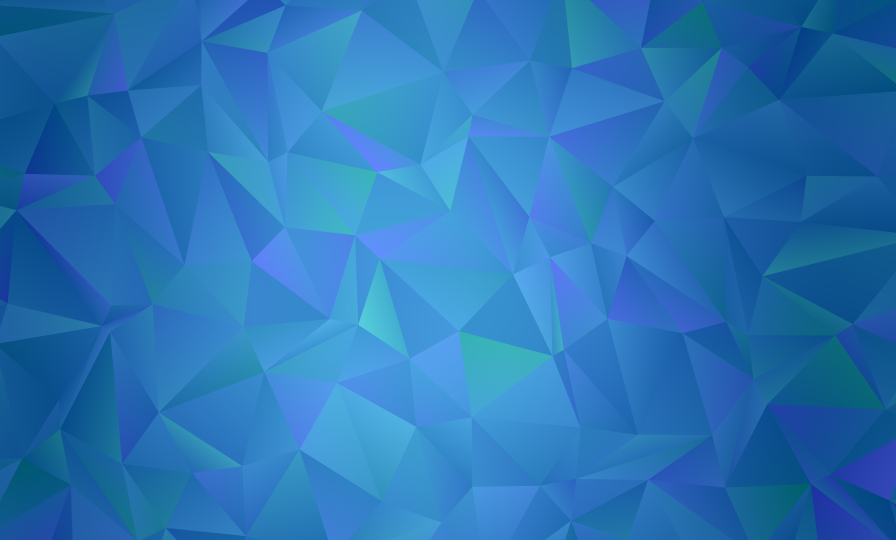
This background is drawn by a WebGL 2 fragment shader. Its source:

```glsl
#version 300 es
precision highp float;
// Low-poly backdrop: irregular blue triangles with soft gradients, lit along the centre.

uniform vec2 u_resolution;
out vec4 fragColor;

const float CELLS_PER_HEIGHT = 7.9;
const float JITTER = 0.92;
const float GRID_ANGLE = 0.5;

const vec3 EDGE_BLUE = vec3(0.06, 0.33, 0.57);
const vec3 MID_BLUE = vec3(0.165, 0.455, 0.745);
const vec3 CENTRE_BLUE = vec3(0.275, 0.64, 0.87);
const vec3 TEAL_SHIFT = vec3(-0.01, 0.10, -0.09);
const vec3 VIOLET_SHIFT = vec3(0.07, -0.09, 0.08);
const vec3 LIGHT_SHIFT = vec3(0.09, 0.10, 0.09);

float hash(vec2 p) {
    return fract(sin(dot(p, vec2(127.1, 311.7))) * 43758.5453);
}

float signedHash(vec2 p) {
    return 2.0 * hash(p) - 1.0;
}

float cross2(vec2 a, vec2 b) {
    return a.x * b.y - a.y * b.x;
}

float doubleArea(vec2 a, vec2 b, vec2 c) {
    return cross2(b - a, c - a);
}

// Each lattice vertex stays inside its own cell, so the mesh never folds.
vec2 meshVertex(vec2 cell) {
    vec2 offset = vec2(hash(cell + 3.7), hash(cell + 41.3)) - 0.5;
    return cell + 0.5 + JITTER * offset;
}

// Smooth light: bright tall oval in the middle, dark towards the sides.
vec3 backgroundLight(vec2 uv) {
    float reach = length((uv - vec2(0.46, 0.48)) * vec2(1.95, 0.85));
    vec3 inner = mix(CENTRE_BLUE, MID_BLUE, smoothstep(0.1, 0.6, reach));
    return mix(inner, EDGE_BLUE, smoothstep(0.42, 0.95, reach));
}

// Colour shift at one corner of a triangle; strong hues are rare.
vec3 cornerTint(vec2 id, float corner) {
    vec2 cornerId = id + vec2(17.3, 5.9) * (corner + 1.0);
    float hue = 0.7 * signedHash(id + 9.1) + 0.75 * signedHash(cornerId);
    float light = 0.3 * signedHash(id + 23.4) + 0.55 * signedHash(cornerId + 61.7);
    vec3 hueShift = hue > 0.0 ? TEAL_SHIFT : VIOLET_SHIFT;
    return hueShift * 0.75 * hue * hue + LIGHT_SHIFT * light;
}

float edgeDistance(vec2 p, vec2 a, vec2 b) {
    return cross2(b - a, p - a) / max(length(b - a), 1e-4);
}

// Tint in rgb, weighted by the smoothed coverage in alpha.
vec4 triangleLayer(vec2 p, vec2 a, vec2 b, vec2 c, vec2 id, float pixel) {
    float inside = min(edgeDistance(p, a, b),
                       min(edgeDistance(p, b, c), edgeDistance(p, c, a)));
    float coverage = clamp(inside / pixel + 0.5, 0.0, 1.0);
    vec3 weights = vec3(doubleArea(p, b, c), doubleArea(p, c, a), doubleArea(p, a, b));
    weights = clamp(weights / max(doubleArea(a, b, c), 1e-4), 0.0, 1.0);
    vec3 tint = weights.x * cornerTint(id, 0.0)
              + weights.y * cornerTint(id, 1.0)
              + weights.z * cornerTint(id, 2.0);
    return vec4(tint, 1.0) * coverage;
}

// Splits one quad along the diagonal that gives the fuller triangles.
vec4 quadLayer(vec2 p, vec2 cell, float pixel) {
    vec2 a = meshVertex(cell);
    vec2 b = meshVertex(cell + vec2(1.0, 0.0));
    vec2 c = meshVertex(cell + vec2(1.0, 1.0));
    vec2 d = meshVertex(cell + vec2(0.0, 1.0));
    float splitAC = min(doubleArea(a, b, c), doubleArea(a, c, d));
    float splitBD = min(doubleArea(b, c, d), doubleArea(b, d, a));
    if (splitBD > splitAC) {
        vec2 first = a;
        a = b;
        b = c;
        c = d;
        d = first;
    }
    return triangleLayer(p, a, b, c, cell + 0.13, pixel)
         + triangleLayer(p, a, c, d, cell + 0.57, pixel);
}

void main() {
    vec2 uv = gl_FragCoord.xy / u_resolution;
    vec2 centred = (gl_FragCoord.xy - 0.5 * u_resolution) / u_resolution.y;
    float s = sin(GRID_ANGLE);
    float k = cos(GRID_ANGLE);
    vec2 p = mat2(k, s, -s, k) * centred * CELLS_PER_HEIGHT + 30.0;
    float pixel = CELLS_PER_HEIGHT / u_resolution.y;

    // Only the four quads around a point can contain it.
    vec4 mesh = vec4(0.0);
    for (int y = -1; y <= 0; y++) {
        for (int x = -1; x <= 0; x++) {
            mesh += quadLayer(p, floor(p) + vec2(x, y), pixel);
        }
    }

    vec3 color = backgroundLight(uv) + mesh.rgb / max(mesh.a, 1e-3);
    fragColor = vec4(clamp(color, 0.0, 1.0), 1.0);
}
```
